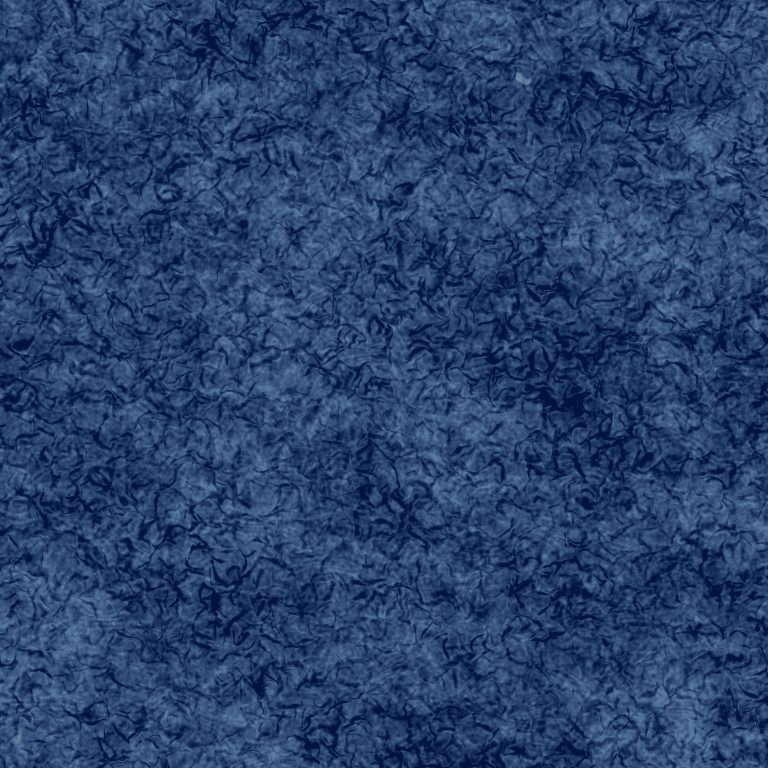
Reproduce this texture procedurally as a three.js fragment shader.

```glsl
// Draws mottled indigo fibre paper: cloudy blue flakes cut by short dark ragged creases.
varying vec2 vUv;

const float PI = 3.14159;
const vec3 DEEP_INDIGO = vec3(0.0, 0.088, 0.255);
const vec3 DUSTY_BLUE = vec3(0.29, 0.41, 0.58);
const vec3 PALE_FLECK = vec3(0.50, 0.62, 0.72);

// Hashes
vec2 hash2(vec2 p) {
  vec3 q = fract(vec3(p.xyx) * vec3(0.1031, 0.1030, 0.0973));
  q += dot(q, q.yzx + 33.33);
  return fract((q.xx + q.yz) * q.zy);
}

// Gradient noise, about -0.7 to 0.7
float cornerSlope(vec2 cell, vec2 offset) {
  float angle = 2.0 * PI * hash2(cell).x;
  return dot(vec2(cos(angle), sin(angle)), offset);
}

float gradientNoise(vec2 p) {
  vec2 i = floor(p);
  vec2 f = p - i;
  vec2 u = f * f * f * (f * (f * 6.0 - 15.0) + 10.0);
  vec2 e = vec2(0.0, 1.0);
  float low = mix(cornerSlope(i, f), cornerSlope(i + e.yx, f - e.yx), u.x);
  float high = mix(cornerSlope(i + e.xy, f - e.xy), cornerSlope(i + e.yy, f - e.yy), u.x);
  return mix(low, high, u.y);
}

float fractalNoise(vec2 p) {
  float sum = 0.0;
  float gain = 1.0;
  for (int octave = 0; octave < 3; octave++) {
    sum += gain * gradientNoise(p);
    p = p * 2.03 + 17.7;
    gain *= 0.6;
  }
  return sum;
}

vec2 warp(vec2 p, float scale, float amount) {
  return p + amount * vec2(gradientNoise(p * scale + 5.2), gradientNoise(p * scale + 61.8));
}

// One bent stroke; sizes are in cells
float stroke(vec2 p, float angle, float bend, float halfLength, float halfWidth) {
  float c = cos(angle);
  float s = sin(angle);
  vec2 q = vec2(c * p.x + s * p.y, c * p.y - s * p.x);
  q.y -= bend * q.x * q.x;
  float along = 1.0 - smoothstep(0.55, 1.0, abs(q.x) / halfLength);
  float across = 1.0 - smoothstep(0.2, 1.0, abs(q.y) / halfWidth);
  return along * across;
}

// Strokes scattered one per cell; share is the part of the cells in use
float fibres(vec2 p, float cells, float seed, float halfLength, float halfWidth, float share) {
  p = p * cells + seed;
  vec2 home = floor(p);
  float cover = 0.0;
  for (int y = -1; y <= 1; y++) {
    for (int x = -1; x <= 1; x++) {
      vec2 cell = home + vec2(float(x), float(y));
      vec2 place = hash2(cell + 3.7);
      vec2 shape = hash2(cell + 41.3);
      vec2 kind = hash2(cell + 87.9);
      float turn = shape.x * 2.0 - 1.0;
      float angle = 0.5 * PI * turn * mix(0.75, 1.0, abs(turn));
      float size = halfLength * mix(0.5, 1.0, kind.y);
      float width = halfWidth * mix(0.6, 1.3, place.y);
      float mark = stroke(p - cell - place, angle, 1.5 * (shape.y - 0.5), size, width);
      cover = max(cover, mark * step(kind.x, share) * mix(0.5, 1.0, place.x));
    }
  }
  return cover;
}

// Thin broken lines where warped noise crosses zero
float creases(vec2 p, float scale, float width) {
  float line = 1.0 - smoothstep(0.0, width, abs(gradientNoise(p * scale)));
  return line * smoothstep(-0.15, 0.25, gradientNoise(p * scale * 0.8 + 31.4));
}

void main() {
  vec2 ragged = warp(warp(vUv, 40.0, 0.010), 95.0, 0.0045);

  // Broad clouds, flakes and streaks, slightly stretched sideways
  float cloud = fractalNoise(vUv * vec2(3.2, 4.6) + 8.3);
  float flakes = fractalNoise(warp(vUv, 20.0, 0.03) * vec2(26.0, 34.0));
  float streaks = gradientNoise(warp(vUv, 16.0, 0.07) * vec2(62.0, 120.0));
  float grain = gradientNoise(vUv * 165.0) + 0.6 * gradientNoise(vUv * 245.0 + 9.1);

  // Dark creases, denser in some regions
  float dark = fibres(ragged, 25.0, 11.0, 0.72, 0.11, 0.85);
  dark = max(dark, fibres(ragged, 34.0, 53.0, 0.75, 0.13, 0.8));
  dark = max(dark, 0.85 * fibres(ragged, 52.0, 97.0, 0.75, 0.16, 0.75));
  dark = max(dark, 0.9 * creases(ragged, 23.0, 0.10));
  dark *= 0.9 + 0.6 * gradientNoise(vUv * 7.0 + 2.6);

  // Light threads and rare pale flecks
  float light = fibres(ragged, 44.0, 151.0, 0.8, 0.14, 0.7);
  light = max(light, fibres(ragged, 68.0, 307.0, 0.8, 0.17, 0.6));
  float fleck = fibres(ragged, 16.0, 211.0, 0.22, 0.1, 0.025);

  float tone = 0.62 + 0.42 * cloud + 0.38 * flakes + 0.38 * streaks + 0.34 * grain;
  tone += 0.26 * light - 0.70 * dark;
  vec3 colour = mix(DEEP_INDIGO, DUSTY_BLUE, clamp(tone, -0.05, 1.2));
  colour = mix(colour, PALE_FLECK, 0.7 * fleck);
  gl_FragColor = vec4(colour, 1.0);
}
```
